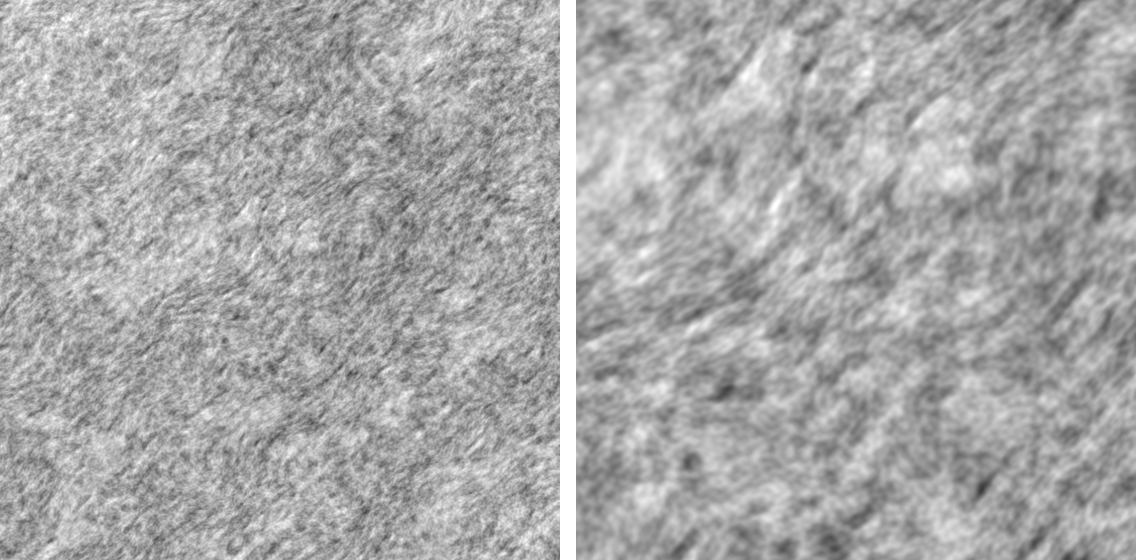
Left: the whole. Right: its middle third, enlarged.
This texture is drawn by a Shadertoy shader. Its source:

```glsl
// Rough grey stone with a slanted grain: gradient noise stretched along one
// direction is layered from broad tone to fine grit, then ragged pale patches,
// thin veins, small shaded pits and a soft light at the upper left are added.

const float GRAIN_ANGLE = 0.72;
const float BASE_GREY = 0.657;
const vec2 LIGHT_CENTER = vec2(0.03, 0.86);

float hash(vec2 cell) {
    vec3 q = fract(cell.xyx * vec3(0.1031, 0.1030, 0.0973));
    q += dot(q, q.yzx + 33.33);
    return fract((q.x + q.y) * q.z);
}

// Dot product of a random unit gradient with the offset from its corner
float corner(vec2 cell, vec2 offset) {
    float angle = 6.2832 * hash(cell);
    return dot(vec2(cos(angle), sin(angle)), offset);
}

float gradientNoise(vec2 p) {
    vec2 cell = floor(p);
    vec2 f = p - cell;
    vec2 u = f * f * f * (f * (f * 6.0 - 15.0) + 10.0);
    vec2 e = vec2(1.0, 0.0);
    float low = mix(corner(cell, f), corner(cell + e, f - e), u.x);
    float high = mix(corner(cell + e.yx, f - e.yx), corner(cell + 1.0, f - 1.0), u.x);
    return mix(low, high, u.y);
}

vec2 rotate(vec2 p, float angle) {
    float c = cos(angle), s = sin(angle);
    return vec2(c * p.x + s * p.y, c * p.y - s * p.x);
}

// Noise on grain axes: x runs along the grain, y across it
float streaks(vec2 g, float frequency, float stretch, float seed) {
    return gradientNoise(g * frequency * vec2(1.0 / stretch, 1.0) + seed * vec2(17.3, 41.7));
}

// Ragged pale areas with fairly crisp borders
float palePatches(vec2 g) {
    float m = streaks(g, 9.0, 2.0, 1.0)
            + 0.5 * streaks(g, 24.0, 1.7, 2.0)
            + 0.35 * streaks(g, 60.0, 1.4, 3.0);
    return smoothstep(0.1, 0.42, m);
}

// Thin pale lines, present only in some places
float veins(vec2 g) {
    float line = abs(streaks(g, 6.0, 2.2, 4.0) + 0.1 * streaks(g, 40.0, 1.5, 5.0));
    float presence = smoothstep(0.08, 0.3, streaks(g, 5.0, 1.5, 6.0));
    return (1.0 - smoothstep(0.01, 0.06, line)) * presence;
}

float pits(vec2 g) {
    return smoothstep(0.2, 0.48, streaks(g, 62.0, 1.9, 7.0));
}

// Grit from medium flakes down to the finest grains
float grit(vec2 g) {
    return 0.14 * streaks(g, 25.0, 1.8, 8.0)
         + 0.20 * streaks(g, 52.0, 1.8, 9.0)
         + 0.24 * streaks(g, 108.0, 1.6, 10.0)
         + 0.15 * streaks(g, 230.0, 1.3, 11.0);
}

void mainImage(out vec4 fragColor, in vec2 fragCoord) {
    vec2 p = fragCoord / iResolution.xy;
    vec2 g = rotate(p, GRAIN_ANGLE);

    // Bend the grain slightly so the streaks are not parallel
    g += 0.022 * vec2(streaks(g, 5.0, 1.0, 12.0), streaks(g, 7.0, 1.0, 13.0));

    // Broad tone and light
    float glow = 1.0 - smoothstep(0.0, 0.5, distance(p, LIGHT_CENTER));
    float grey = BASE_GREY + 0.13 * glow + 0.1 * streaks(g, 4.0, 1.8, 14.0);

    // Patches and veins
    float pale = palePatches(g);
    grey += 0.1 * (pale - 0.2) + 0.06 * veins(g);

    // Grit, softer on the pale areas
    grey += grit(g) * mix(1.05, 0.8, pale);

    // Pits with a lit rim on the lower side
    vec2 rimOffset = vec2(0.0, 0.007);
    grey += 0.07 * pits(g + rimOffset) - 0.13 * pits(g);

    fragColor = vec4(vec3(clamp(grey, 0.0, 1.0)), 1.0);
}
```
